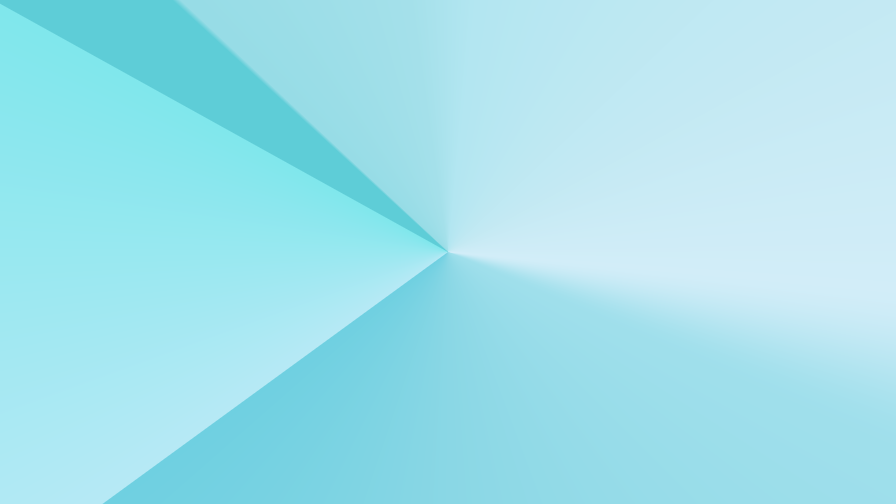
Give the GLSL for this background, as a Shadertoy shader.

```glsl
// A pale aqua conic gradient: four wedges fan out from the canvas centre.
// Each wedge is a colour ramp over the clockwise angle from straight up;
// wedge borders are smoothed by their arc length so they stay crisp.

#define CENTER vec2(0.5, 0.5)   // hub, as a fraction of the canvas
#define LEFT_START 233.9        // degrees: lower left border
#define DARK_START 299.0        // degrees: start of the deep teal blade
#define DARK_END 312.85         // degrees: end of the blade
#define DARK_SOFTNESS 0.7       // degrees of blur on the blade's last border
#define GLOW_START 96.0         // degrees: where the bright ray fades
#define GLOW_END 114.0          // degrees: where the fade has settled

const vec3 MIST      = vec3(0.590, 0.863, 0.902);
const vec3 HAZE      = vec3(0.645, 0.880, 0.918);
const vec3 SKY       = vec3(0.700, 0.902, 0.945);
const vec3 PALE      = vec3(0.768, 0.915, 0.953);
const vec3 GLOW      = vec3(0.825, 0.930, 0.973);
const vec3 AQUA      = vec3(0.625, 0.875, 0.923);
const vec3 LAGOON    = vec3(0.540, 0.843, 0.897);
const vec3 DEEP      = vec3(0.435, 0.815, 0.882);
const vec3 ICE       = vec3(0.715, 0.914, 0.961);
const vec3 TURQUOISE = vec3(0.500, 0.905, 0.925);
const vec3 TEAL      = vec3(0.370, 0.803, 0.843);

// Linear progress from one angle to another
float ramp(float from, float to, float angle) {
    return clamp((angle - from) / (to - from), 0.0, 1.0);
}

// Wide sweep: upper left, over the right side, down to the lower left
vec3 sweepColor(float angle) {
    vec3 color = mix(MIST, HAZE, ramp(-47.0, -8.0, angle));
    color = mix(color, SKY, ramp(-8.0, 6.0, angle));
    color = mix(color, PALE, ramp(6.0, 60.0, angle));
    color = mix(color, GLOW, ramp(60.0, GLOW_START, angle));
    color = mix(color, AQUA, smoothstep(GLOW_START - 2.0, GLOW_END, angle));
    color = mix(color, LAGOON, ramp(GLOW_END, 180.0, angle));
    return mix(color, DEEP, ramp(180.0, LEFT_START, angle));
}

// Coverage past a border, softened by one pixel plus an angular blur
float past(float border, float blur, float angle, float radius, float pixel) {
    float arc = radians(angle - border) * radius;
    return clamp(arc / (pixel + radians(blur) * radius) + 0.5, 0.0, 1.0);
}

void mainImage(out vec4 fragColor, in vec2 fragCoord) {
    float pixel = 1.0 / iResolution.y;
    vec2 p = (fragCoord - CENTER * iResolution.xy) * pixel + 1e-6;
    float radius = length(p);
    float angle = mod(degrees(atan(p.x, p.y)) + 360.0, 360.0);

    // The sweep runs through zero, so its far end uses negative angles
    vec3 sweep = sweepColor(angle < 270.0 ? angle : angle - 360.0);
    vec3 left = mix(ICE, TURQUOISE, ramp(LEFT_START, DARK_START, angle));

    // Lay the wedges down in clockwise order
    vec3 color = mix(sweep, left, past(LEFT_START, 0.0, angle, radius, pixel));
    color = mix(color, TEAL, past(DARK_START, 0.0, angle, radius, pixel));
    color = mix(color, sweep, past(DARK_END, DARK_SOFTNESS, angle, radius, pixel));

    fragColor = vec4(color, 1.0);
}
```
